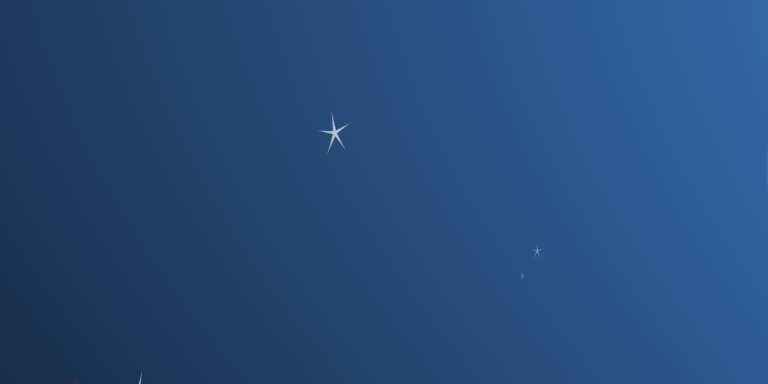
This background is drawn by a WebGL 2 fragment shader. Its source:

```glsl
#version 300 es
precision highp float;

uniform vec2 u_resolution;
out vec4 outColor;

#define NIGHT_BLUE vec3(0.095, 0.180, 0.289)
#define BRIGHT_BLUE vec3(0.204, 0.408, 0.660)
#define STAR_COLOR vec3(0.76, 0.79, 0.83)
#define EDGE_GLOW vec3(0.42, 0.57, 0.76)
#define SPARK_RED vec3(0.45, 0.14, 0.22)
#define GRADIENT_DIR vec2(0.385, 0.34)
#define GRADIENT_BEND 0.12
#define ARM_WIDTH 0.085

const int ARMS = 5;
const vec2 ARM_TIPS[ARMS] = vec2[ARMS](
    vec2(-0.15, 1.0), vec2(0.70, 0.45), vec2(0.50, -0.80),
    vec2(-0.35, -1.0), vec2(-0.80, 0.10));

vec2 rotate(vec2 p, float angle) {
    float c = cos(angle), s = sin(angle);
    return vec2(c * p.x - s * p.y, s * p.x + c * p.y);
}

// Distance to a needle that narrows from the origin to its tip
float needle(vec2 p, vec2 tip) {
    float along = clamp(dot(p, tip) / dot(tip, tip), 0.0, 1.0);
    return length(p - tip * along) - ARM_WIDTH * (1.0 - along);
}

// Coverage of an uneven five-armed star, fading towards its tips
float star(vec2 p, vec2 center, float radius, float angle, float pixel) {
    vec2 q = rotate(p - center, -angle) / radius;
    float d = 1e3;
    for (int i = 0; i < ARMS; i++) d = min(d, needle(q, ARM_TIPS[i]));
    float soft = 0.75 * pixel;
    float fade = mix(0.95, 0.6, clamp(length(q), 0.0, 1.0));
    return fade * (1.0 - smoothstep(-soft, soft, d * radius));
}

void main() {
    // Canvas units: height 1, width 2
    vec2 p = gl_FragCoord.xy / u_resolution * vec2(2.0, 1.0);
    float pixel = 1.0 / u_resolution.y;

    // Sky gradient whose bands steepen towards the top
    float t = dot(p, GRADIENT_DIR) - GRADIENT_BEND * p.y * p.y - 0.01;
    vec3 color = mix(NIGHT_BLUE, BRIGHT_BLUE, t);

    // Pale glow cut off by the right edge
    vec2 g = (p - vec2(2.003, 0.56)) / vec2(0.006, 0.045);
    color = mix(color, EDGE_GLOW, 0.5 * exp(-dot(g, g)));

    // Red spark on the lower edge
    float spark = length(p - vec2(0.200, 0.004)) - 0.003;
    color = mix(color, SPARK_RED, 0.6 * (1.0 - smoothstep(-pixel, pixel, spark)));

    // Large star, two small ones, and one rising from below
    float light = star(p, vec2(0.872, 0.654), 0.054, 0.0, pixel);
    light = max(light, 0.75 * star(p, vec2(1.399, 0.346), 0.016, -0.15, pixel));
    light = max(light, 0.75 * star(p, vec2(1.360, 0.281), 0.008, 0.2, pixel));
    light = max(light, 0.9 * star(p, vec2(0.358, -0.029), 0.060, -0.34, pixel));
    color = mix(color, STAR_COLOR, light);

    outColor = vec4(color, 1.0);
}
```
